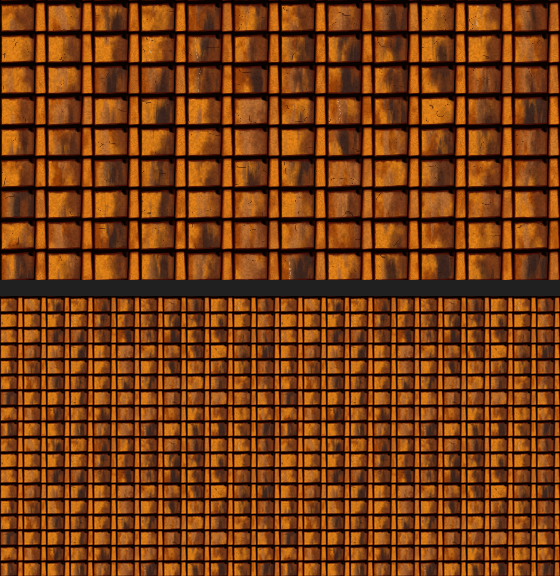
Top, the tile; bottom, the same tile 2 across and 2 down.
Write a WebGL 1 fragment shader that draws this texture.

```glsl
precision highp float;
// Weathered clay roof: 12 x 9 tiles, each a flat pan beside a narrow raised roll.
// Rounded boxes give the outlines; noise seeded by the tile adds soot, wear and
// cracks. Every tile lies inside its own dark gap, so the pattern wraps.
uniform vec2 u_resolution;

float hash(vec2 p) {
  vec3 q = fract(vec3(p.xyx) * 0.1031);
  q += dot(q, q.yzx + 33.33);
  return fract((q.x + q.y) * q.z);
}

float noise(vec2 p) {
  vec2 i = floor(p), f = fract(p);
  f = f * f * (3.0 - 2.0 * f);
  return mix(mix(hash(i), hash(i + vec2(1.0, 0.0)), f.x),
             mix(hash(i + vec2(0.0, 1.0)), hash(i + 1.0), f.x), f.y);
}

float fbm(vec2 p) {
  float sum = 0.0, amp = 0.53;
  for (int k = 0; k < 4; k++) {
    sum += amp * noise(p);
    p = p * 2.03 + 7.1;
    amp *= 0.5;
  }
  return sum;
}

float roundBox(vec2 p, vec2 halfSize, float radius) {
  vec2 d = abs(p) - halfSize + radius;
  return length(max(d, 0.0)) + min(max(d.x, d.y), 0.0) - radius;
}

// Pan colour: gold at the left, tan wear, brown and soot from the middle on
vec3 panColor(vec2 t, vec2 seed, float age, float tone) {
  float blotch = fbm(t * vec2(2.5, 1.6) + seed);
  float streak = fbm(t * vec2(5.0, 0.9) + seed + 31.0);
  float grain = fbm(t * 19.0 + seed + 57.0);
  vec3 clay = mix(vec3(0.82, 0.47, 0.09), vec3(0.58, 0.25, 0.03), smoothstep(0.4, 0.75, blotch + 0.5 * (tone - 0.5)));
  clay = mix(clay, vec3(0.68, 0.41, 0.20), 0.9 * smoothstep(0.42, 0.62, streak + 0.3 * (tone - 0.5)) * smoothstep(0.05, 0.4, t.x));
  clay = mix(clay, vec3(0.42, 0.20, 0.09), 0.9 * smoothstep(0.45, 0.95, t.x + 0.9 * (blotch - 0.5) + 0.35 * (age - 0.5)));

  // Soot plume rising from the lower middle, plus long vertical stains
  float center = 0.68 + 0.25 * (hash(seed + 3.0) - 0.5);
  float plume = exp(-pow((t.x - center + 0.2 * (blotch - 0.5)) / (0.16 - 0.08 * t.y), 2.0));
  plume *= 1.0 - smoothstep(0.45, 0.85, t.y);
  float stain = smoothstep(0.48, 0.75, streak + 0.35 * (age - 0.5)) * smoothstep(0.15, 0.6, t.x);
  vec3 soot = mix(vec3(0.32, 0.12, 0.04), vec3(0.18, 0.12, 0.11), age);
  clay = mix(clay, soot, clamp(plume * (0.2 + 0.4 * age) + stain * (0.1 + 0.65 * age), 0.0, 0.85));

  // Sparse hairline cracks and rare pale lime runs
  float crack = 1.0 - smoothstep(0.0, 0.03, abs(noise(t * vec2(3.0, 5.0) + seed + 91.0) - 0.5));
  crack *= smoothstep(0.62, 0.75, noise(t * 4.0 + seed + 13.0));
  clay = mix(clay, vec3(0.20, 0.06, 0.02), 0.6 * crack);
  float run = 1.0 - smoothstep(0.006, 0.03, abs(t.x - 0.2 - 0.3 * blotch));
  run *= step(0.97, hash(seed + 8.0)) * smoothstep(0.45, 0.6, grain);
  clay = mix(clay, vec3(0.72, 0.60, 0.48), 0.7 * run);
  return clay * (0.85 + 0.34 * grain);
}

// Roll colour: a lit crown falling to burnt red at the sides
vec3 rollColor(vec2 t, float across, vec2 seed, float tone) {
  float blotch = fbm(t * vec2(4.0, 2.0) + seed + 71.0);
  vec3 clay = mix(vec3(0.83, 0.46, 0.09), vec3(0.66, 0.31, 0.04), smoothstep(0.4, 0.8, blotch + 0.3 * (tone - 0.5)));
  clay = mix(clay, vec3(0.72, 0.44, 0.20), 0.5 * smoothstep(0.6, 0.9, tone));
  clay = mix(clay, vec3(0.50, 0.17, 0.02), smoothstep(0.45, 1.0, abs(across - 0.08)));
  return clay * (0.91 + 0.2 * noise(t * 30.0 + seed));
}

void main() {
  // Each row hangs slightly below its grid line
  vec2 grid = gl_FragCoord.xy / u_resolution * vec2(12.0, 9.0) + vec2(0.0, 0.05);
  vec2 id = mod(floor(grid), vec2(12.0, 9.0));
  vec2 t = fract(grid) * vec2(1.5, 1.0);   // unit: one row height
  float soft = 0.6 * 9.0 / u_resolution.y;
  vec2 seed = id * vec2(17.0, 23.0) + 5.0;
  float age = hash(seed), tone = hash(seed + 1.7);
  float tilt = hash(seed + 4.1) - 0.5;
  float chip = fbm(t * 9.0 + seed) - 0.5;
  vec3 rim = vec3(0.27, 0.05, 0.02);
  vec3 color = vec3(0.03, 0.01, 0.0);

  // Pan, with a slightly slanted lip and a shadow under the row above
  vec2 p = t - vec2(0.580, 0.480);
  p.y -= 0.045 * p.x * (1.0 + tilt) + 0.03 * p.x * p.x;
  float pan = roundBox(p, vec2(0.555, 0.440), 0.04) + 0.02 * chip;
  vec3 body = mix(rim, panColor(t, seed, age, tone), smoothstep(0.015, 0.065, -pan));
  body = mix(body, rim, 0.75 * smoothstep(0.80, 0.92, t.y + 0.12 * chip));
  float notch = length((t - vec2(1.08, 0.92)) * vec2(0.8, 1.0)) + 0.08 * chip;
  body *= smoothstep(0.09, 0.16, notch);
  body = mix(body, rim, 0.65 * smoothstep(0.98, 1.12, t.x));
  color = mix(color, body, smoothstep(-soft, soft, -pan));

  // Roll, wider at its foot, casting a narrow shadow to the left
  float halfWidth = 0.196 - 0.045 * t.y;
  vec2 r = t - vec2(1.305 + 0.015 * tilt + 0.03 * tilt * (t.y - 0.5), 0.500);
  r.y -= 0.05 * r.x;
  float roll = roundBox(r, vec2(halfWidth, 0.470), 0.07) + 0.015 * chip;
  color *= smoothstep(0.01, 0.05, roll);
  vec3 crown = mix(rim, rollColor(t, r.x / halfWidth, seed, tone), smoothstep(0.005, 0.05, -roll));
  crown = mix(crown, rim, 0.6 * smoothstep(0.84, 0.97, t.y));
  color = mix(color, crown, smoothstep(-soft, soft, -roll));

  gl_FragColor = vec4(color, 1.0);
}
```
